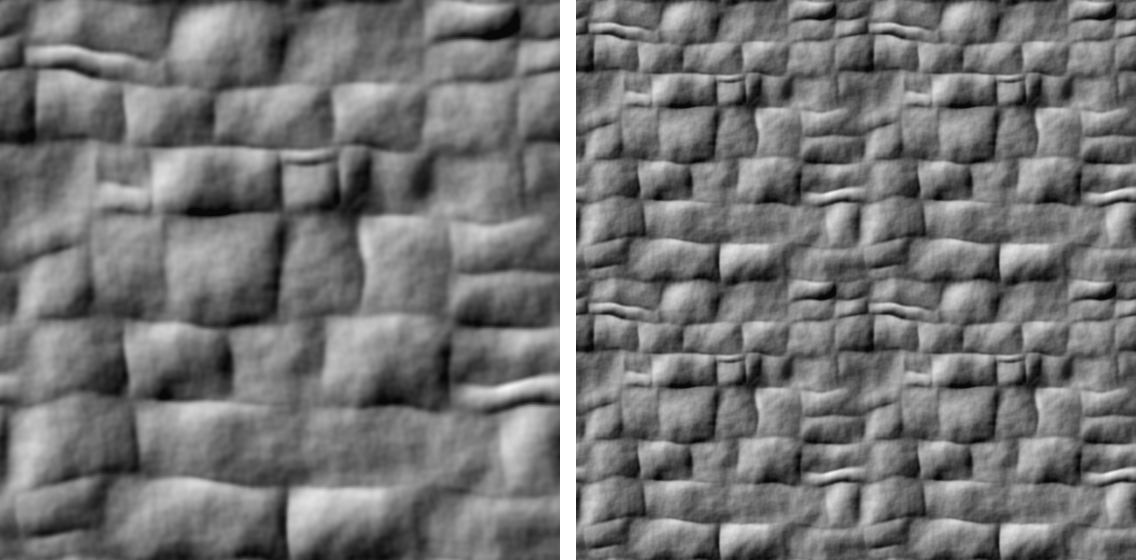
Left, the tile; right, the same tile 2 across and 2 down.
Give the GLSL for this texture map, as a WebGL 2 fragment shader.

```glsl
#version 300 es
precision highp float;

uniform vec2 u_resolution;
out vec4 fragColor;

const float TAU = 6.2831853;
const float ROWS = 7.0;
const float ROW_JITTER = 0.3;
const float MIN_COLUMNS = 4.0;
const float COLUMN_CHOICES = 3.0;
const float COLUMN_JITTER = 0.34;
const float SLAB_CHANCE = 0.24;       // stones cut by a level joint
const float UPRIGHT_CHANCE = 0.07;    // stones cut by an upright joint
const vec2 LIGHT = vec2(0.77, -0.64); // direction the light travels
const float SOFTNESS = 0.0052;
const float LIT_BEVEL = 0.032;
const float SHADE_BEVEL = 0.044;
const float BEVEL_HEIGHT = 0.018;
const float TILT = 0.23;
const float DOME_MIN = 0.05;
const float DOME_MAX = 0.22;
const float GRAIN_SLOPE = 0.13;
const float GRAIN_GAIN = 0.33;
const float GRAIN_START = 5.0;
const int GRAIN_OCTAVES = 5;
const float BASE_TONE = 0.475;
const float HIGHLIGHT_HOLD = 0.55;
const float JOINT_DARKNESS = 0.07;

vec2 hash2(vec2 p) {
    vec3 q = fract(p.xyx * vec3(0.1031, 0.1030, 0.0973) + 0.137);
    q += dot(q, q.yzx + 33.33);
    return fract((q.xx + q.yz) * q.zy);
}

float cornerSlope(vec2 cell, vec2 offset, float period) {
    float angle = TAU * hash2(mod(cell, period) + period * 3.0).x;
    return dot(vec2(cos(angle), sin(angle)), offset);
}

// Gradient noise that wraps after a whole number of cells
float noise(vec2 p, float period) {
    vec2 i = floor(p), f = p - i;
    vec2 u = f * f * f * (f * (f * 6.0 - 15.0) + 10.0);
    vec2 e = vec2(1.0, 0.0);
    return mix(
        mix(cornerSlope(i, f, period), cornerSlope(i + e, f - e, period), u.x),
        mix(cornerSlope(i + e.yx, f - e.yx, period), cornerSlope(i + 1.0, f - 1.0, period), u.x),
        u.y);
}

float grain(vec2 p) {
    float sum = 0.0, frequency = GRAIN_START, amplitude = GRAIN_SLOPE / GRAIN_START;
    for (int i = 0; i < GRAIN_OCTAVES; i++) {
        sum += amplitude * noise(p * frequency, frequency);
        frequency *= 2.0;
        amplitude *= GRAIN_GAIN;
    }
    return sum;
}

// Uneven division of the unit length into count slots
float slotEdge(float i, float count, float seed, float jitter) {
    return (i + jitter * (2.0 * hash2(vec2(mod(i, count), seed)).x - 1.0)) / count;
}

// Start, end and wrapped index of the slot that holds x
vec3 slot(float x, float count, float seed, float jitter) {
    float i = floor(x * count);
    i += step(slotEdge(i + 1.0, count, seed, jitter), x)
       - step(x, slotEdge(i, count, seed, jitter));
    return vec3(slotEdge(i, count, seed, jitter),
                slotEdge(i + 1.0, count, seed, jitter), mod(i, count));
}

// Bent, ragged courses
vec2 bend(vec2 p) {
    p.y += 0.04 * noise(p * 3.0, 3.0);
    return p + 0.018 * vec2(noise(p * 9.0, 9.0), noise(p.yx * 10.0, 10.0));
}

vec2 bevel(vec2 distanceIn, vec2 size, float width) {
    return 1.0 - exp(-max(distanceIn, 0.0) / min(vec2(width), 0.33 * size));
}

// x: stone height, y: mask that falls to zero in the joints
vec2 stone(vec2 q) {
    vec3 row = slot(q.y, ROWS, 41.0, ROW_JITTER);
    vec2 rowRandom = hash2(vec2(row.z, 77.0));
    float columns = MIN_COLUMNS + floor(rowRandom.x * COLUMN_CHOICES);
    q.x += rowRandom.y;
    vec3 column = slot(q.x, columns, row.z + 5.0, COLUMN_JITTER);
    vec2 low = vec2(column.x, row.x), high = vec2(column.y, row.y);
    vec2 id = vec2(column.z, row.z);

    // Some stones are cut into slabs or uprights
    vec2 cutRandom = hash2(id + 19.0);
    vec2 cut = mix(low, high, mix(0.25, 0.78, cutRandom.y));
    if (cutRandom.x < SLAB_CHANCE) {
        if (q.y > cut.y) { low.y = cut.y; id += 50.0; } else high.y = cut.y;
    } else if (cutRandom.x > 1.0 - UPRIGHT_CHANCE) {
        if (q.x > cut.x) { low.x = cut.x; id += 90.0; } else high.x = cut.x;
    }

    // Leaning pillow, broader on its shaded side
    vec2 size = high - low, local = q - 0.5 * (low + high);
    vec2 lit = bevel(vec2(q.x - low.x, high.y - q.y), size, LIT_BEVEL);
    vec2 shaded = bevel(vec2(high.x - q.x, q.y - low.y), size, SHADE_BEVEL);
    float mask = lit.x * lit.y * shaded.x * shaded.y;
    vec2 shape = hash2(id + 7.0), lean = hash2(id + 31.0);
    float height = BEVEL_HEIGHT * mix(0.25, 1.75, shape.x);
    height += TILT * (2.0 * lean.x - 1.0) * dot(local, LIGHT);
    height -= mix(DOME_MIN, DOME_MAX, shape.y) * dot(local, local / size);
    return vec2(mask * height, mask);
}

void main() {
    vec2 p = gl_FragCoord.xy / u_resolution;
    vec2 q = bend(p), across = LIGHT.yx * vec2(-1.0, 1.0);

    // Soft slope along the light from Gaussian weighted taps
    float slope = 0.0, slopeWeight = 0.0, mask = 0.0, maskWeight = 0.0;
    for (float t = -1.5; t < 2.0; t += 1.0) {
        for (float s = -1.0; s < 1.5; s += 1.0) {
            float weight = exp(-0.5 * (t * t + s * s));
            vec2 tap = stone(q + SOFTNESS * (t * LIGHT + s * across));
            slope += weight * t * tap.x;
            slopeWeight += weight * t * t;
            mask += weight * tap.y;
            maskWeight += weight;
        }
    }
    slope /= slopeWeight * SOFTNESS;
    vec2 reach = LIGHT * SOFTNESS;
    slope += (grain(p + reach) - grain(p - reach)) / (2.0 * SOFTNESS);

    // Highlights are held back, joints sink into shadow
    float shade = slope > 0.0 ? slope / (1.0 + HIGHLIGHT_HOLD * slope) : slope;
    float joint = 1.0 - smoothstep(0.0, 0.35, mask / maskWeight);
    float tone = BASE_TONE + shade - JOINT_DARKNESS * joint;
    fragColor = vec4(vec3(clamp(tone, 0.03, 0.97)), 1.0);
}
```
